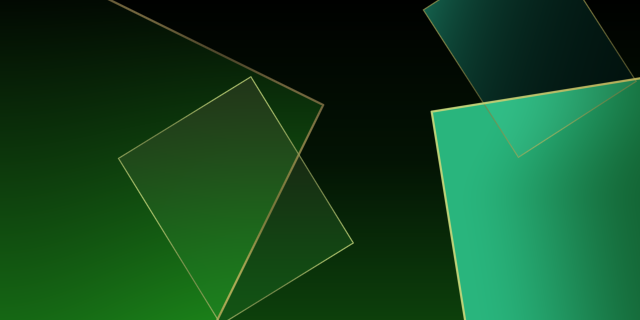
A Shadertoy shader for this background:

```glsl
// Overlapping translucent green sheets with thin gilded borders on a dark field.
// Each sheet is a rotated box distance function anchored at one corner;
// its fill is a smooth gradient and its border is a band around zero distance.

#define FINE_LINE 0.0018
#define BOLD_LINE 0.0034
#define GOLD vec3(0.74, 0.70, 0.36)
#define TAN vec3(0.50, 0.44, 0.27)
#define PALE_GOLD vec3(0.77, 0.84, 0.48)
#define MINT vec3(0.16, 0.71, 0.49)
#define FOREST vec3(0.075, 0.39, 0.20)

// Position in a sheet's own frame, with its anchor corner at zero
vec2 toSheet(vec2 p, vec2 corner, float angle) {
    vec2 axis = vec2(cos(angle), sin(angle));
    vec2 q = p - corner;
    return vec2(dot(q, axis), dot(q, vec2(-axis.y, axis.x)));
}

// Signed distance to a box that spans from zero to size
float boxDistance(vec2 q, vec2 size) {
    vec2 d = abs(q - 0.5 * size) - 0.5 * size;
    return length(max(d, 0.0)) + min(max(d.x, d.y), 0.0);
}

float fillMask(float d) {
    float aa = 0.75 / iResolution.y;
    return 1.0 - smoothstep(-aa, aa, d);
}

float borderMask(float d, float halfWidth) {
    float aa = 0.75 / iResolution.y;
    return 1.0 - smoothstep(halfWidth - aa, halfWidth + aa, abs(d));
}

// Slow change of brightness along a metallic border
float glint(vec2 q) {
    return 0.85 + 0.15 * sin(11.0 * (q.x + q.y) + 0.8);
}

// Three-stop vertical gradient
vec3 ramp(vec3 low, vec3 middle, vec3 high, float y) {
    vec3 lower = mix(low, middle, clamp(2.0 * y, 0.0, 1.0));
    return mix(lower, high, clamp(2.0 * y - 1.0, 0.0, 1.0));
}

void mainImage(out vec4 fragColor, in vec2 fragCoord) {
    vec2 p = fragCoord / iResolution.y;
    p.x += 1.0 - 0.5 * iResolution.x / iResolution.y;

    // Dark field
    vec3 color = ramp(vec3(0.05, 0.25, 0.045), vec3(0.012, 0.075, 0.015),
                      vec3(0.0, 0.004, 0.0), p.y);

    // Large left sheet
    vec2 leftPos = toSheet(p, vec2(1.010, 0.672), 2.684);
    float leftDist = boxDistance(leftPos, vec2(3.0));
    vec3 leftColor = ramp(vec3(0.095, 0.46, 0.09), vec3(0.055, 0.245, 0.05),
                          vec3(0.008, 0.04, 0.008), p.y);
    leftColor *= 0.88 + 0.22 * smoothstep(0.0, 0.8, p.x);
    color = mix(color, leftColor, fillMask(leftDist));

    // Tilted glass sheet, smoky above and clear green below
    vec2 glassPos = toSheet(p, vec2(0.784, 0.760), 3.694);
    float glassDist = boxDistance(glassPos, vec2(0.486, 0.610));
    float smoke = smoothstep(0.05, 0.75, p.y);
    vec3 glassTint = mix(vec3(0.14, 0.53, 0.17), vec3(0.36, 0.34, 0.25), smoke);
    color = mix(color, glassTint, 0.29 * fillMask(glassDist));

    // Bright right sheet, lit along its left side
    vec2 mintPos = toSheet(p, vec2(1.349, 0.651), -1.412);
    float mintDist = boxDistance(mintPos, vec2(3.0));
    float shade = smoothstep(0.02, 0.68, mintPos.y - 0.18 * smoothstep(0.35, 0.75, p.y));
    float mintFill = fillMask(mintDist);
    color = mix(color, mix(MINT, FOREST, shade), mintFill);

    // Teal sheet, fading from its upper left corner and sheer over the mint
    vec2 tealPos = toSheet(p, vec2(1.323, 0.969), -0.998);
    float tealDist = boxDistance(tealPos, vec2(0.548, 0.438));
    float fade = exp(-4.0 * max(0.7 * tealPos.x + 0.6 * tealPos.y, 0.0));
    vec3 tealColor = mix(vec3(0.0, 0.045, 0.035), vec3(0.08, 0.38, 0.30), fade);
    float tealFill = fillMask(tealDist);
    color = mix(color, tealColor, tealFill * (1.0 - mintFill));
    color += vec3(0.03, 0.03, 0.035) * tealFill * mintFill;

    // Gilded borders
    vec3 leftMetal = mix(GOLD, TAN, smoothstep(0.35, 0.70, p.y));
    color = mix(color, leftMetal * glint(leftPos), 0.90 * borderMask(leftDist, BOLD_LINE));
    color = mix(color, PALE_GOLD * glint(glassPos), 0.85 * borderMask(glassDist, FINE_LINE));
    color = mix(color, GOLD * glint(tealPos), 0.65 * borderMask(tealDist, FINE_LINE));
    vec3 mintMetal = mix(PALE_GOLD, GOLD, smoothstep(1.4, 2.0, p.x));
    color = mix(color, mintMetal, 0.95 * borderMask(mintDist, BOLD_LINE));

    fragColor = vec4(color, 1.0);
}
```
